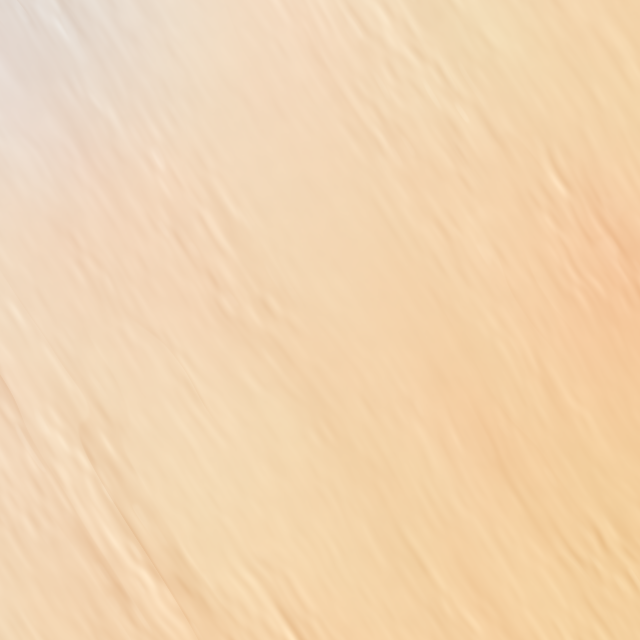
Write a Shadertoy shader that draws this texture.

```glsl
// Pale cream sandstone with fine diagonal ripples and a warm gradient.

float hash(vec2 p) {
    vec3 q = fract(vec3(p.xyx) * 0.1031);
    q += dot(q, q.yzx + 33.33);
    return fract((q.x + q.y) * q.z);
}

// Smooth value noise in 0..1
float noise(vec2 p) {
    vec2 cell = floor(p), f = fract(p);
    f = f * f * f * (f * (f * 6.0 - 15.0) + 10.0);
    return mix(mix(hash(cell), hash(cell + vec2(1, 0)), f.x),
               mix(hash(cell + vec2(0, 1)), hash(cell + vec2(1, 1)), f.x), f.y);
}

float fbm(vec2 p) {
    float sum = 0.0, weight = 0.5;
    for (int i = 0; i < 4; i++) {
        sum += weight * noise(p);
        p = mat2(1.6, 1.2, -1.2, 1.6) * p + 17.3;
        weight *= 0.5;
    }
    return sum / 0.9375;
}

// Height of the stretched ripples; s.x runs across the grain, s.y along it
float ripples(vec2 s) {
    s.x += 0.022 * (noise(s * vec2(5.0, 4.0) + 40.0) - 0.5);
    s.x += 0.006 * (noise(s * vec2(24.0, 20.0) + 70.0) - 0.5);
    return 0.44 * noise(s * vec2(21.0, 2.8) + 9.0)
         + 0.34 * noise(s * vec2(46.0, 8.0) + 23.0)
         + 0.22 * noise(s * vec2(88.0, 24.0) + 51.0);
}

void mainImage(out vec4 fragColor, in vec2 fragCoord) {
    vec2 uv = fragCoord / iResolution.xy;
    vec2 grain = vec2(dot(uv, vec2(0.84, 0.54)), dot(uv, vec2(0.54, -0.84)));

    // Base gradient: pale upper left to warm lower right
    float warmth = 0.62 * uv.x + 0.44 * (1.0 - uv.y);
    warmth += 0.12 * (fbm(grain * vec2(5.0, 2.5) + 3.0) - 0.5);
    warmth = 1.0 - pow(clamp(1.0 - warmth, 0.0, 1.0), 1.35);
    vec3 color = mix(vec3(0.946, 0.882, 0.822), vec3(0.957, 0.815, 0.622), warmth);
    float corner = 1.0 - smoothstep(0.0, 0.42, length(uv - vec2(0.0, 1.0)));
    color = mix(color, vec3(0.880, 0.855, 0.832), 0.85 * corner);

    // Broad drifts of peach and yellow
    float drift = fbm(grain * vec2(4.5, 2.2) + 31.0) - 0.5;
    color += drift * vec3(0.012, -0.042, -0.030);
    float peach = 1.0 - smoothstep(0.0, 0.25, length((uv - vec2(1.0, 0.56)) * vec2(1.0, 0.8)));
    color += peach * vec3(0.008, -0.022, -0.012);

    // A calm diagonal band, with ripples gathering on both sides
    float calm = exp(-pow((grain.x - 0.81) / 0.15, 2.0)) * smoothstep(0.2, 0.5, uv.y);
    float patches = smoothstep(0.34, 0.70, fbm(grain * vec2(8.0, 3.2) + 60.0));
    float strength = (1.0 - 0.85 * calm) * mix(0.35, 1.15, patches);

    // Long soft bands running with the grain
    float band = noise(grain * vec2(11.0, 1.6) + 14.0) - 0.5;
    color += band * (1.0 - 0.7 * calm) * vec3(0.012, 0.026, 0.036);

    // Side-lit relief: dark creases beside pale crests
    float height = ripples(grain);
    float slope = height - ripples(grain + vec2(0.006, -0.002));
    float light = strength * (0.22 * slope + 0.065 * (height - 0.5));
    color += light * vec3(0.6, 1.0, 1.25);

    // Long thin brown creases, sharp on one side and fading on the other
    vec2 bent = grain + vec2(0.016 * noise(grain * vec2(9.0, 9.0) + 5.0), 0.0);
    float line = noise(bent * vec2(20.0, 2.2) + 90.0) - 0.5;
    float edge = smoothstep(-0.04, 0.0, line) * (1.0 - smoothstep(0.0, 0.14, line));
    float broken = smoothstep(0.50, 0.80, noise(grain * vec2(11.0, 4.5) + 33.0));
    color -= edge * broken * strength * vec3(0.014, 0.028, 0.036);

    // Sparse pale flecks lying along the grain
    float fleck = smoothstep(0.74, 0.96, noise(bent * vec2(80.0, 20.0) + 120.0));
    color += fleck * patches * (1.0 - calm) * vec3(0.010, 0.022, 0.032);

    // Faint soft mottling
    color += 0.012 * (fbm(uv * 34.0) - 0.5);

    fragColor = vec4(clamp(color, 0.0, 1.0), 1.0);
}
```
